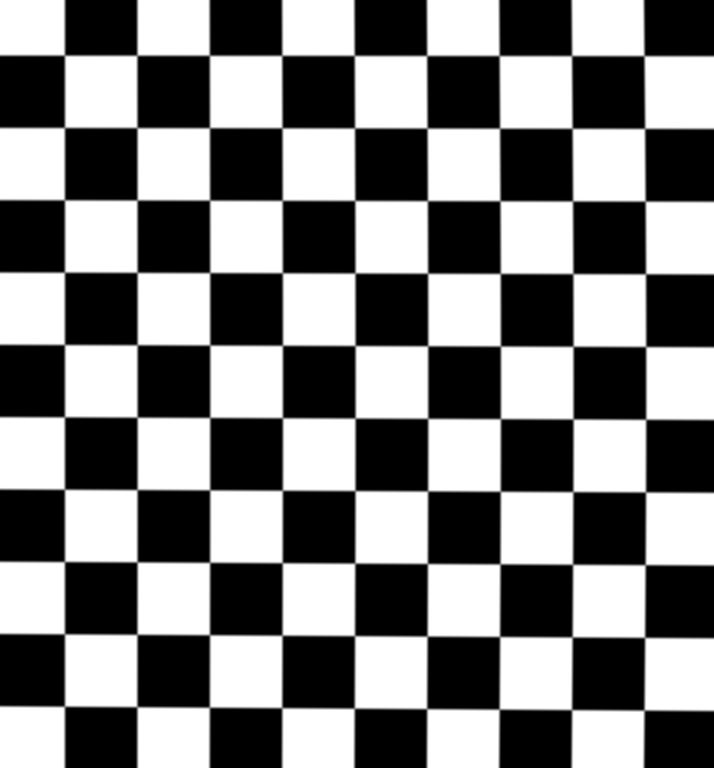
A WebGL 2 fragment shader for this pattern:

```glsl
#version 300 es
precision highp float;
// Black and white checkerboard with soft edges and a slightly uneven grid.
uniform vec2 u_resolution;
out vec4 fragColor;

const float PI = 3.14159265;

// Wave that changes sign at each grid line, blurred over a fraction of a cell.
vec2 softSign(vec2 cell, float blur) {
    vec2 distanceToLine = sin(PI * cell) / PI;
    return smoothstep(-blur, blur, distanceToLine) * 2.0 - 1.0;
}

void main() {
    vec2 uv = gl_FragCoord.xy / u_resolution;
    // Canvas heights, measured from the upper left corner.
    vec2 p = vec2(uv.x * u_resolution.x / u_resolution.y, 1.0 - uv.y);

    // Columns bulge a little at mid height; rows fan out to the right.
    vec2 pitch = vec2(0.09425 + 0.00036 * sin(PI * uv.y), 0.09414 + 0.0006 * uv.x);
    vec2 offset = vec2(0.0846, 0.0724 + 0.0008 * uv.x);
    vec2 cell = (p - offset) / pitch;

    // Edge softness, never thinner than a pixel.
    float blur = max(0.0028, 0.75 / u_resolution.y) / pitch.y;
    vec2 side = softSign(cell, blur);

    // Equal signs give white, opposite signs black, crossings grey.
    float white = 0.5 + 0.5 * side.x * side.y;
    fragColor = vec4(vec3(white), 1.0);
}
```
